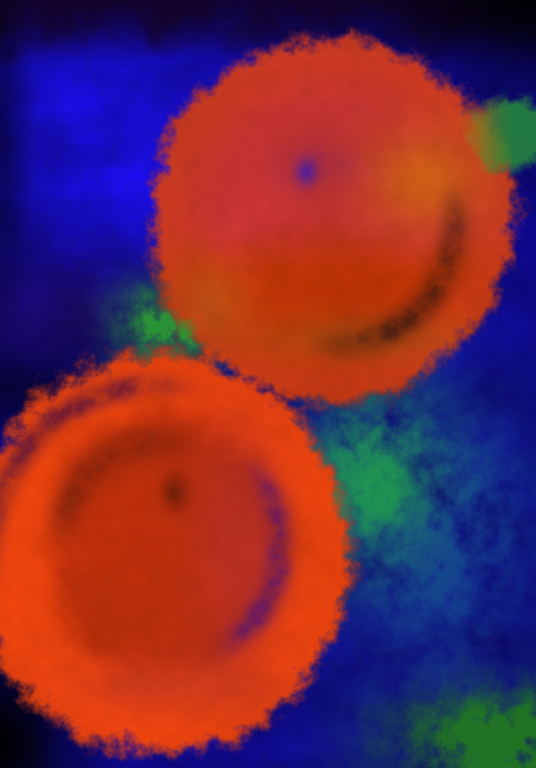
Reproduce this background procedurally as a WebGL 1 fragment shader.

```glsl
precision highp float;
uniform vec2 u_resolution;

vec2 gradient(vec2 cell) {
  float a = 6.2832 * fract(sin(dot(cell, vec2(127.1, 311.7))) * 43758.5);
  return vec2(cos(a), sin(a));
}

float gradientNoise(vec2 p) {
  vec2 i = floor(p), f = fract(p);
  vec2 u = f * f * f * (f * (f * 6.0 - 15.0) + 10.0);
  vec2 e = vec2(1.0, 0.0);
  float low = mix(dot(gradient(i), f), dot(gradient(i + e), f - e), u.x);
  float high = mix(dot(gradient(i + e.yx), f - e.yx), dot(gradient(i + 1.0), f - 1.0), u.x);
  return mix(low, high, u.y);
}

float fbm(vec2 p) {
  float sum = 0.0, amp = 0.8;
  for (int i = 0; i < 5; i++) {
    sum += amp * gradientNoise(p);
    p = mat2(1.6, 1.2, -1.2, 1.6) * p + 7.3;
    amp *= 0.6;
  }
  return sum;
}

// Soft elliptical spot
float glow(vec2 p, vec2 center, vec2 radius) {
  vec2 q = (p - center) / radius;
  return exp(-dot(q, q));
}

// Soft arc of a circle, strongest towards one direction
float arc(vec2 q, float radius, float width, vec2 dir) {
  float offset = (length(q) - radius) / width;
  float facing = dot(q, normalize(dir)) / max(length(q), 0.001);
  return exp(-offset * offset) * smoothstep(0.45, 0.95, facing);
}

float disc(vec2 p, vec2 center, vec2 radius, float rough) {
  return 1.0 - smoothstep(-0.06, 0.06, length((p - center) / radius) - 1.0 + rough);
}

void main() {
  vec2 p = gl_FragCoord.xy / u_resolution.y;
  p.x *= 0.6992 * u_resolution.y / u_resolution.x;
  float cloud = fbm(p * 8.0);
  float grain = fbm(p * 34.0 + 11.0);
  float fleck = clamp(1.0 + 0.9 * cloud + 0.8 * grain, 0.0, 1.8);
  float rough = 0.06 * cloud + 0.085 * grain;

  // Blue ground, brighter at upper left, black in the corners
  vec3 color = vec3(0.05, 0.03, 0.50);
  color = mix(color, vec3(0.10, 0.05, 0.84), 0.95 * glow(p, vec2(0.14, 0.81), vec2(0.23, 0.14)));
  color = mix(color, vec3(0.12, 0.03, 0.42), 0.8 * glow(p, vec2(0.07, 0.59), vec2(0.18, 0.07)));
  color *= 1.0 + 0.3 * cloud + 0.14 * fbm(p * vec2(4.0, 17.0));
  color = mix(color, vec3(0.07, 0.01, 0.13), 0.9 * smoothstep(0.92, 1.0, p.y + 0.05 * cloud));
  color *= 1.0 - 0.95 * glow(p, vec2(0.72, 1.0), vec2(0.17, 0.09));
  color *= 1.0 - 0.95 * glow(p, vec2(0.0, 0.03), vec2(0.09, 0.12));
  color *= 1.0 - 0.5 * glow(p, vec2(0.0, 0.82), vec2(0.03, 0.22));
  color *= 1.0 - 0.5 * glow(p, vec2(0.0, 0.49), vec2(0.2, 0.06));

  // Teal and green clouds
  float teal = glow(p, vec2(0.57, 0.31), vec2(0.13, 0.16));
  color = mix(color, vec3(0.08, 0.27, 0.56), min(0.85 * teal * fleck, 0.9));
  float green = glow(p, vec2(0.485, 0.385), vec2(0.085, 0.11));
  color = mix(color, vec3(0.12, 0.55, 0.34), min(0.85 * green * fleck, 0.9));
  green = glow(p, vec2(0.5, 0.365), vec2(0.04, 0.035));
  color = mix(color, vec3(0.12, 0.64, 0.28), 0.7 * green);
  green = glow(p, vec2(0.22, 0.575), vec2(0.065, 0.05));
  color = mix(color, vec3(0.17, 0.60, 0.20), min(1.1 * green * fleck, 0.95));
  green = glow(p, vec2(0.67, 0.025), vec2(0.15, 0.075));
  color = mix(color, vec3(0.13, 0.47, 0.12), min(1.1 * green * fleck, 0.95));

  // Upper disc: crimson above, rust below
  vec2 upper = vec2(0.432, 0.714);
  vec2 q = p - upper;
  vec3 paint = mix(vec3(0.74, 0.20, 0.02), vec3(0.77, 0.20, 0.19), smoothstep(-0.08, 0.0, q.y + 0.03 * cloud));
  paint = mix(paint, vec3(0.78, 0.23, 0.10), 0.7 * smoothstep(0.14, 0.22, length(q)));
  paint = mix(paint, vec3(0.78, 0.38, 0.06), 0.85 * glow(p, vec2(0.555, 0.765), vec2(0.075, 0.065)));
  paint = mix(paint, vec3(0.72, 0.33, 0.08), 0.7 * glow(p, vec2(0.275, 0.61), vec2(0.05, 0.05)));
  paint = mix(paint, vec3(0.60, 0.33, 0.08), 0.5 * glow(p, vec2(0.47, 0.56), vec2(0.15, 0.03)));
  float shade = arc(q, 0.163, 0.018, vec2(0.75, -0.66));
  paint = mix(paint, vec3(0.25, 0.10, 0.06), min(0.65 * shade * fleck, 0.85));
  paint = mix(paint, vec3(0.50, 0.14, 0.35), 0.5 * fleck * glow(p, vec2(0.415, 0.785), vec2(0.05, 0.035)));
  paint = mix(paint, vec3(0.25, 0.10, 0.70), 0.75 * glow(p, vec2(0.4, 0.776), vec2(0.014, 0.017)));
  paint *= 1.0 + 0.07 * cloud + 0.05 * grain;
  color = mix(color, paint, disc(p, upper, vec2(0.237, 0.238), rough));

  // Green spray over the upper disc's right rim
  float spray = glow(p, vec2(0.665, 0.825), vec2(0.06, 0.055)) + 0.22 * cloud + 0.2 * grain;
  vec3 sprayColor = mix(vec3(0.60, 0.44, 0.12), vec3(0.15, 0.55, 0.22), smoothstep(0.61, 0.67, p.x));
  color = mix(color, sprayColor, 0.85 * smoothstep(0.3, 0.6, spray));

  // Lower disc: bright orange rim around a dark red core
  vec2 lower = vec2(0.208, 0.277);
  q = p - vec2(0.212, 0.29);
  float core = 1.0 - smoothstep(0.12, 0.18, length(q * vec2(1.0, 0.87)) + 0.025 * cloud);
  paint = mix(vec3(0.91, 0.26, 0.05), vec3(0.73, 0.18, 0.04), core);
  paint = mix(paint, vec3(0.70, 0.18, 0.16), 0.8 * glow(p, vec2(0.31, 0.29), vec2(0.06, 0.15)));
  paint = mix(paint, vec3(0.75, 0.21, 0.14), 0.6 * glow(p, vec2(0.22, 0.105), vec2(0.14, 0.04)));
  shade = arc(q, 0.154, 0.017, vec2(1.0, -0.2));
  paint = mix(paint, vec3(0.38, 0.09, 0.38), min(0.75 * shade * fleck, 0.85));
  shade = arc(q, 0.135, 0.022, vec2(-0.55, 0.8));
  paint = mix(paint, vec3(0.40, 0.11, 0.05), min(0.5 * shade * fleck, 0.7));
  shade = arc(p - lower, 0.222, 0.016, vec2(-0.7, 0.75));
  paint = mix(paint, vec3(0.35, 0.08, 0.22), min(0.65 * shade * fleck, 0.8));
  paint = mix(paint, vec3(0.40, 0.11, 0.03), 0.65 * fleck * glow(p, vec2(0.23, 0.36), vec2(0.018, 0.025)));
  paint *= 1.0 + 0.06 * cloud + 0.05 * grain;
  color = mix(color, paint, disc(p, lower, vec2(0.247, 0.26), rough));

  gl_FragColor = vec4(clamp(color, 0.0, 1.0), 1.0);
}
```
